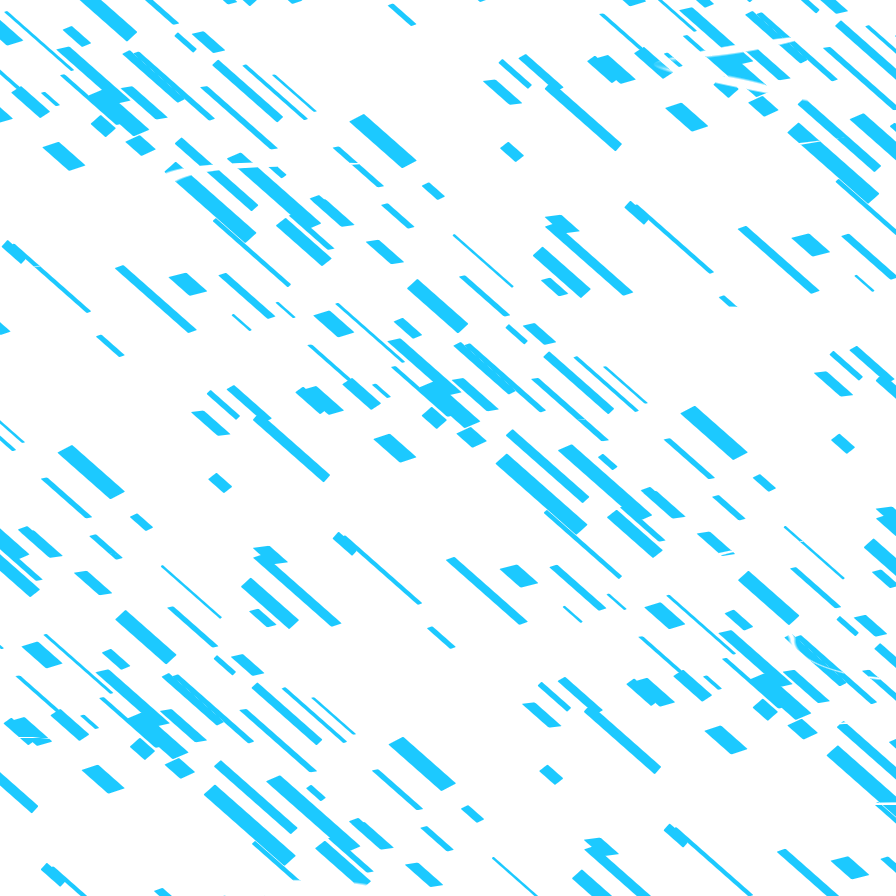
A Shadertoy shader for this pattern:

```glsl
// Bright blue slanted dashes on white, gathered in loose diagonal bands.
// A rotated, repeating grid scatters sheared boxes of random length and width;
// thin wavy slits of noise nick some of them.

const vec3 PAPER = vec3(1.0);
const vec3 INK = vec3(0.11, 0.79, 1.0);

const float SLANT = 0.7225;              // fall of the dashes, in radians
const float TILE = 0.4925;               // side of the repeating square
const vec2 CELLS = vec2(4.0, 10.0);      // cells per tile, along and across
const int DASHES_PER_CELL = 3;
const vec2 LENGTH_RANGE = vec2(0.022, 0.122);
const vec2 WIDTH_RANGE = vec2(0.002, 0.0175);
const vec2 SHEAR_RANGE = vec2(0.0, 0.9);
const float CORNER = 0.0012;             // corner radius
const float DENSITY = 0.45;              // mean chance that a dash exists
const float BAND_CONTRAST = 0.24;        // change of that chance across bands
const float BAND_CENTER = 0.759;         // position of a dense band
const vec2 SLIT_FREQ = vec2(3.0, 14.0);
const float SLIT_WIDTH = 0.004;
const float TAU = 6.2831853;

// Integer hash: three random values in 0..1
vec3 hash3(ivec3 key) {
    uvec3 v = uvec3(key) * 1664525u + 1013904223u;
    v.x += v.y * v.z; v.y += v.z * v.x; v.z += v.x * v.y;
    v ^= v >> 16u;
    v.x += v.y * v.z; v.y += v.z * v.x; v.z += v.x * v.y;
    return vec3(v >> 8u) / 16777216.0;
}

float valueNoise(vec2 p, int seed) {
    ivec2 i = ivec2(floor(p));
    vec2 f = fract(p);
    f = f * f * (3.0 - 2.0 * f);
    float a = hash3(ivec3(i, seed)).x;
    float b = hash3(ivec3(i + ivec2(1, 0), seed)).x;
    float c = hash3(ivec3(i + ivec2(0, 1), seed)).x;
    float d = hash3(ivec3(i + ivec2(1, 1), seed)).x;
    return mix(mix(a, b, f.x), mix(c, d, f.x), f.y);
}

// Distance to a rounded box whose ends are sheared
float dashDistance(vec2 p, vec2 halfSize, float shear) {
    float radius = min(CORNER, halfSize.y);
    p.x -= shear * p.y;
    vec2 d = abs(p) - halfSize + radius;
    d.x *= inversesqrt(1.0 + shear * shear);
    return length(max(d, 0.0)) + min(max(d.x, d.y), 0.0) - radius;
}

// Nearest dash among the surrounding cells; p runs along and across the slant
float dashField(vec2 p) {
    vec2 cellSize = TILE / CELLS;
    vec2 home = floor(p / cellSize);
    float nearest = 1.0;
    for (int y = -1; y <= 1; y++)
    for (int x = -1; x <= 1; x++) {
        vec2 cell = home + vec2(x, y);
        ivec2 key = ivec2(mod(cell + 0.5, CELLS));
        for (int k = 0; k < DASHES_PER_CELL; k++) {
            vec3 place = hash3(ivec3(key, 2 * k + 11));
            vec3 form = hash3(ivec3(key, 2 * k + 12));
            vec2 center = (cell + place.xy) * cellSize;
            float band = cos(TAU * (center.y - BAND_CENTER) / TILE);
            if (place.z > DENSITY + BAND_CONTRAST * band) continue;
            vec2 size = vec2(
                mix(LENGTH_RANGE.x, LENGTH_RANGE.y, pow(form.x, 1.8)),
                mix(WIDTH_RANGE.x, WIDTH_RANGE.y, pow(form.y, 1.2)));
            float shear = mix(SHEAR_RANGE.x, SHEAR_RANGE.y, form.z);
            nearest = min(nearest, dashDistance(p - center, 0.5 * size, shear));
        }
    }
    return nearest;
}

// Wavy, mostly level gaps that open only in patches
float slitField(vec2 uv) {
    float wave = abs(valueNoise(uv * SLIT_FREQ, 3) - 0.5) / 8.0;
    float patchiness = valueNoise(uv * 6.0, 5);
    return wave - mix(-SLIT_WIDTH, SLIT_WIDTH, patchiness);
}

void mainImage(out vec4 fragColor, in vec2 fragCoord) {
    vec2 uv = fragCoord / iResolution.y;
    float pixel = 1.0 / iResolution.y;

    // Axes along and across the dashes
    vec2 along = vec2(cos(SLANT), -sin(SLANT));
    vec2 across = vec2(sin(SLANT), cos(SLANT));
    vec2 p = vec2(dot(uv, along), dot(uv, across));

    float d = max(dashField(p), -slitField(uv));
    float coverage = clamp(0.5 - d / pixel, 0.0, 1.0);
    fragColor = vec4(mix(PAPER, INK, coverage), 1.0);
}
```
